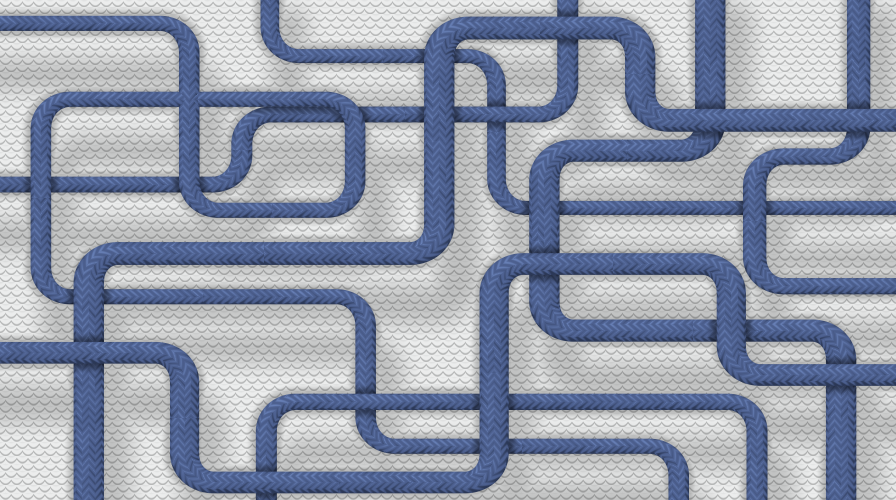
Reproduce this background procedurally as a Shadertoy shader.

```glsl
// Braided blue tubes wind at right angles over a pale embossed sheet.
// Each tube is a chain of rounded corners, measured by a distance function,
// then shaded, woven and stacked in order; its offset copy gives a soft shadow.

const float GRID_HEIGHT = 428.0;              // layout units per canvas height
const float BEND_RADIUS = 25.0;
const vec2  SHADOW_OFFSET = vec2(16.0, 44.0); // layout y points down
const float SHADOW_BLUR = 24.0;
const float SHADOW_DEPTH = 0.18;
const float CONTACT_REACH = 9.0;
const vec2  LIGHT_DIR = vec2(-0.35, -0.94);
const vec2  SCALE_SIZE = vec2(9.6, 6.2);      // embossed scales of the sheet
const vec2  WEAVE_SIZE = vec2(6.5, 11.0);     // strand pitch, chevron width
const vec3  SHEET = vec3(0.875, 0.88, 0.88);
const vec3  DEEP  = vec3(0.17, 0.22, 0.34);
const vec3  BLUE  = vec3(0.30, 0.375, 0.56);
const vec3  PALE  = vec3(0.43, 0.53, 0.75);
const float FAR = 2000.0;                     // route end beyond the canvas

struct Hit {
    float gap;      // distance to the tube surface
    float across;   // signed offset from the centre line
    float along;    // position along the corner
    float radius;   // local half width
    vec2 normal;    // direction of growing offset
};

float hash(vec2 p) {
    vec3 q = fract(vec3(p.xyx) * 0.1031);
    q += dot(q, q.yzx + 33.33);
    return fract((q.x + q.y) * q.z);
}

// Consecutive pairs of coordinates form the vertices of a right-angled route.
vec2 routeVertex(float route[12], int i) {
    vec2 v = vec2(route[i], route[i + 1]);
    return i % 2 == 0 ? v : v.yx;
}

// Nearest rounded corner; radii holds half widths of level and upright runs.
Hit traceTube(vec2 p, float route[12], int count, bool upright, vec2 radii) {
    Hit best = Hit(1e5, 0.0, 0.0, 1.0, vec2(0.0));
    if (upright) p = p.yx;
    for (int i = 1; i < count - 2; i++) {
        vec2 corner = routeVertex(route, i);
        vec2 toPrev = routeVertex(route, i - 1) - corner;
        vec2 toNext = routeVertex(route, i + 1) - corner;
        vec2 reach = vec2(length(toPrev), length(toNext));
        toPrev /= reach.x;
        toNext /= reach.y;
        if (i > 1) reach.x *= 0.5;
        if (i < count - 3) reach.y *= 0.5;

        vec2 q = vec2(dot(p - corner, toPrev), dot(p - corner, toNext));
        float bend = min(BEND_RADIUS, min(reach.x, reach.y));
        vec2 inset = bend - q;
        vec2 g = max(inset, 0.0);
        float across = length(g) + min(max(inset.x, inset.y), 0.0) - bend;
        float past = max(max(q.x - reach.x, q.y - reach.y), 0.0);
        vec2 n = g / max(length(g), 1e-4);

        bool firstUpright = (i % 2 == 0) != upright;
        float turn = n.x * n.x;
        float radius = mix(radii.x, radii.y, firstUpright ? 1.0 - turn : turn);
        float gap = length(vec2(across, past)) - radius;
        if (gap < best.gap) {
            float arc = bend * atan(g.x, g.y + 1e-4);
            float along = max(-inset.y, 0.0) - max(-inset.x, 0.0) + arc;
            vec2 normal = -(n.x * toPrev + n.y * toNext);
            best = Hit(gap, across, along, radius, upright ? normal.yx : normal);
        }
    }
    return best;
}

// Round shading plus a chevron braid.
vec3 tubeColor(Hit h) {
    float c = clamp(h.across / h.radius, -1.0, 1.0);
    float lane = h.across / WEAVE_SIZE.y + 0.5;
    float zig = abs(fract(lane) - 0.5) * WEAVE_SIZE.y;
    float strand = (h.along + zig * 1.2) / WEAVE_SIZE.x;
    float ridge = 0.5 + 0.5 * cos(6.2832 * strand);
    float grain = hash(floor(vec2(strand, lane * 2.0)) + 200.0) - 0.5;
    float shade = 0.50 + 0.24 * c * dot(h.normal, LIGHT_DIR) - 0.30 * c * c * c * c;
    shade += 0.34 * (ridge - 0.45) + 0.16 * grain;
    vec3 dim = mix(DEEP, BLUE, smoothstep(0.0, 0.5, shade));
    return mix(dim, PALE, smoothstep(0.5, 1.0, shade));
}

// Lays one tube over the premultiplied stack and adds its shadow to the sheet.
void addTube(inout vec4 stack, inout float shadow, vec2 p, float pixel,
             float route[12], int count, bool upright, vec2 radii) {
    Hit h = traceTube(p, route, count, upright, radii);
    float shadowGap = traceTube(p - SHADOW_OFFSET, route, count, upright, radii).gap;
    float contact = 1.0 - smoothstep(0.0, CONTACT_REACH, h.gap);
    float soft = 1.0 - smoothstep(-10.0, SHADOW_BLUR, shadowGap);
    shadow = max(shadow, max(soft * SHADOW_DEPTH, contact * 0.22));
    stack.rgb *= 1.0 - 0.4 * contact;
    float cover = clamp(0.5 - h.gap / pixel, 0.0, 1.0);
    stack = mix(stack, vec4(tubeColor(h), 1.0), cover);
}

// Staggered scales with a dark lower lip and a light crown.
float sheetRelief(vec2 p) {
    vec2 cell = p / SCALE_SIZE;
    cell.x += 0.5 * mod(floor(cell.y), 2.0);
    vec2 f = fract(cell) - vec2(0.5, 0.0);
    float lip = abs(f.y - 0.88 + 2.2 * f.x * f.x);
    return 0.05 * (1.0 - smoothstep(0.1, 0.5, abs(lip - 0.4)))
         - 0.17 * (1.0 - smoothstep(0.0, 0.26, lip));
}

void mainImage(out vec4 fragColor, in vec2 fragCoord) {
    float pixel = GRID_HEIGHT / iResolution.y;
    vec2 p = vec2(fragCoord.x, iResolution.y - fragCoord.y) * pixel;
    vec4 stack = vec4(0.0);
    float shadow = 0.0;

    // Routes from the lowest tube to the topmost.
    addTube(stack, shadow, p, pixel, float[12](-20., 231., 48., 425., 178., FAR, 0., 0., 0., 0., 0., 0.), 6, true, vec2(6.0, 8.0));
    addTube(stack, shadow, p, pixel, float[12](-20., 158., 207., 98., 486., -20., 0., 0., 0., 0., 0., 0.), 6, false, vec2(6.8, 9.0));
    addTube(stack, shadow, p, pixel, float[12](-20., 20., 162., 180., 304., 85., 35., 254., 313., 382., 581., 460.), 12, false, vec2(6.5, 8.8));
    addTube(stack, shadow, p, pixel, float[12](460., 228., 344., 648., 460., 0., 0., 0., 0., 0., 0., 0.), 5, true, vec2(7.0, 9.0));
    addTube(stack, shadow, p, pixel, float[12](-20., 608., 129., 466., 283., 720., 460., 0., 0., 0., 0., 0.), 7, true, vec2(9.5, 13.0));
    addTube(stack, shadow, p, pixel, float[12](-20., 735., 134., 646., 245., FAR, 0., 0., 0., 0., 0., 0.), 6, true, vec2(7.0, 10.0));
    addTube(stack, shadow, p, pixel, float[12](460., 76., 217., 376., 24., 548., 103., FAR, 0., 0., 0., 0.), 8, true, vec2(9.8, 13.0));
    addTube(stack, shadow, p, pixel, float[12](-20., 302., 158., 413., 423., 226., 626., 321., FAR, 0., 0., 0.), 9, false, vec2(9.3, 12.5));

    vec3 sheet = (SHEET + sheetRelief(p)) * (1.0 - shadow);
    fragColor = vec4(sheet * (1.0 - stack.a) + stack.rgb, 1.0);
}
```
